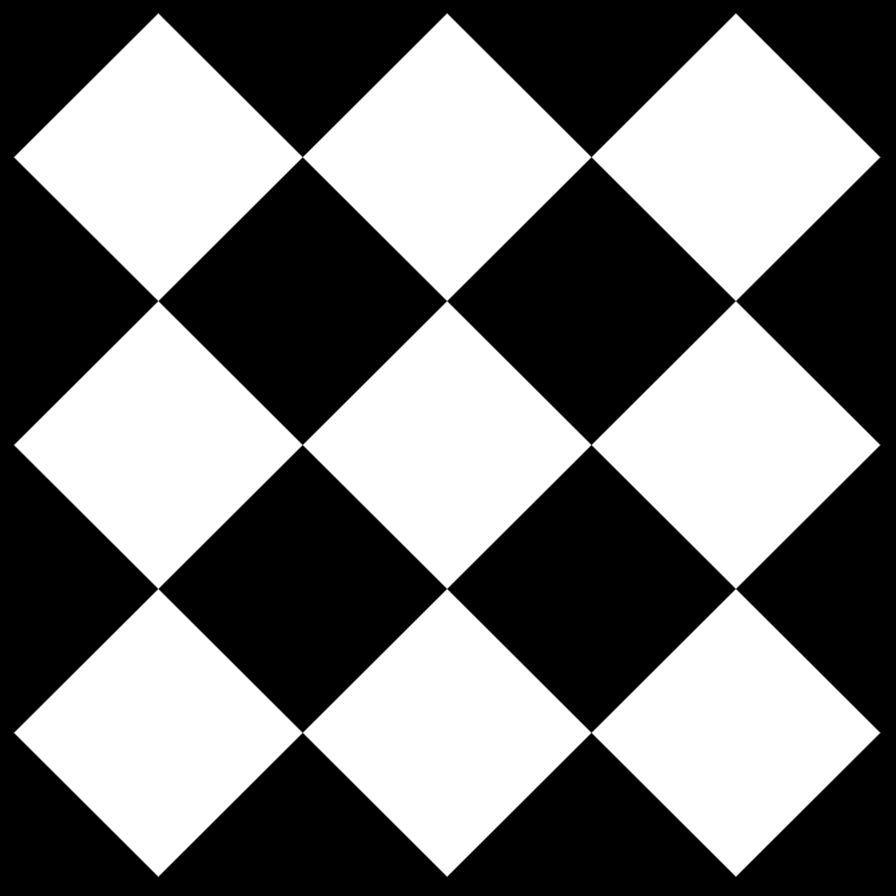
Give the GLSL for this pattern, as a three.js fragment shader.

```glsl
// Three by three grid of white diamonds touching at their corners on black.
varying vec2 vUv;

// Signed distance to a diamond of unit width, negative inside.
float diamondDistance(vec2 p) {
  return (abs(p.x) + abs(p.y) - 0.5) * 0.70711;
}

void main() {
  // Grid placed within a thin, slightly uneven black margin.
  vec2 pitch = vec2(0.3223, 0.3212);
  vec2 grid = (vUv - vec2(0.0156, 0.0215)) / pitch;

  // Clamping the cell index leaves the margin outside every diamond.
  vec2 cell = clamp(floor(grid), 0.0, 2.0);
  vec2 local = grid - cell - 0.5;

  // Soft-edged white fill.
  float edge = diamondDistance(local) * pitch.x;
  float fill = 1.0 - smoothstep(-0.0012, 0.0012, edge);

  vec3 black = vec3(0.0);
  vec3 white = vec3(1.0);
  gl_FragColor = vec4(mix(black, white, fill), 1.0);
}
```
